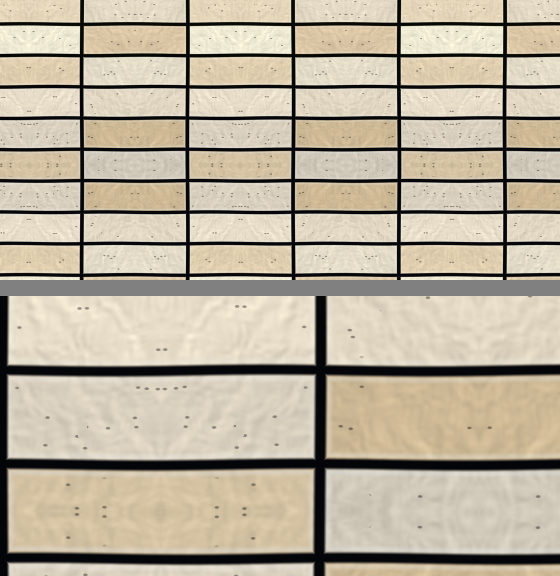
Top, the full canvas; bottom, a detail of the centre.
A WebGL 2 fragment shader for this pattern:

```glsl
#version 300 es
precision highp float;
// Wall of long stone tiles, stacked in a straight grid with thin black joints.
// Tones alternate by column and mirror about the middle row; each face is
// mirrored noise lit as rough relief, with pits and a pale rim.
uniform vec2 u_resolution;
out vec4 fragColor;

// Light and dark tones of even and odd columns, from the middle row outward
const vec3 TONES[12] = vec3[12](
    vec3(.82, .75, .63), vec3(.81, .78, .72),
    vec3(.86, .82, .75), vec3(.80, .72, .58),
    vec3(.90, .86, .78), vec3(.88, .84, .76),
    vec3(.88, .81, .69), vec3(.89, .86, .78),
    vec3(.94, .92, .83), vec3(.85, .77, .64),
    vec3(.89, .83, .72), vec3(.89, .85, .77));

float hash(vec2 p) {
    vec3 q = fract(p.xyx * vec3(.1031, .1030, .0973));
    q += dot(q, q.yzx + 33.33);
    return fract((q.x + q.y) * q.z);
}

float noise(vec2 p) {
    vec2 i = floor(p), f = fract(p);
    f = f * f * (3.0 - 2.0 * f);
    return mix(mix(hash(i), hash(i + vec2(1, 0)), f.x),
               mix(hash(i + vec2(0, 1)), hash(i + 1.0), f.x), f.y);
}

// Height of the rough face: warped bumps with finer grain
float relief(vec2 p) {
    vec2 w = p + 0.012 * vec2(noise(p * 35.0), noise(p * 35.0 + 19.0));
    return 0.6 * noise(w * vec2(75.0, 60.0))
         + 0.3 * noise(w * 135.0 + 7.0)
         + 0.1 * noise(w * 250.0 + 31.0);
}

void main() {
    vec2 p = gl_FragCoord.xy / u_resolution.y;
    float px = 1.0 / u_resolution.y;

    // Grid counted from the top left, with faintly uneven joints
    vec2 pitch = vec2(0.3776, 0.112);
    vec2 pos = vec2(p.x - 0.2925, 0.914 - p.y);
    pos += 0.0011 * vec2(sin(p.y * 9.0 + p.x * 5.0), sin(p.x * 16.6 + p.y * 7.0));
    vec2 cell = pos / pitch;
    vec2 id = floor(cell) + 1.0;
    vec2 local = (fract(cell) - 0.5) * pitch;
    vec2 edge = 0.5 * pitch - abs(local);
    float d = min(edge.x, edge.y);

    // Tile tone
    float ring = min(abs(id.y - 5.0), 5.0);
    float odd = mod(id.x, 2.0);
    vec3 color = TONES[int(ring) * 2 + int(odd)];

    // Mirrored face coordinates, shared by tiles of the same kind
    float side = id.y > 5.0 ? -1.0 : 1.0;
    vec2 face = vec2(abs(local.x), ring < 0.5 ? abs(local.y) : local.y * side);
    face += vec2(3.0 + odd * 1.7, 2.0 + ring * 1.3);

    // Relief lit from the upper left
    float slope = relief(face + vec2(0.004, 0.005)) - relief(face);
    color *= 1.0 + 0.17 * slope + 0.05 * (noise(face * 22.0) - 0.5);

    // Small dark pits, most frequent on the pale tiles
    vec2 pitCell = floor(face * 85.0);
    float pitSeed = hash(pitCell + 51.0);
    vec2 pitCenter = 0.3 + 0.4 * vec2(hash(pitCell + 3.0), hash(pitCell + 8.0));
    float pitDist = length((fract(face * 85.0) - pitCenter) * vec2(0.75, 1.2));
    float pale = smoothstep(0.70, 0.76, color.b);
    float pit = step(0.975 - 0.035 * pale, pitSeed)
              * (1.0 - smoothstep(0.08, 0.08 + max(0.16, px * 85.0), pitDist));
    color *= 1.0 - 0.38 * pit * smoothstep(0.012, 0.02, d);

    // Pale rim, cooler near the middle row
    float rim = smoothstep(0.007, 0.0095, d) * (1.0 - smoothstep(0.010, 0.016, d));
    vec3 rimColor = mix(vec3(0.90, 0.93, 0.95), vec3(0.97, 0.95, 0.85), ring / 5.0);
    color = mix(color, rimColor, 0.30 * rim);

    // Black joints, tinted green at the top and blue in the middle
    vec3 joint = mix(vec3(0.015, 0.02, 0.035), vec3(0.02, 0.03, 0.01),
                     smoothstep(0.55, 0.95, p.y));
    float soft = max(0.0024, 0.7 * px);
    float width = edge.x < edge.y ? 0.0066 : 0.0060;
    color = mix(joint, color, smoothstep(width - soft, width + soft, d));

    fragColor = vec4(color, 1.0);
}
```
